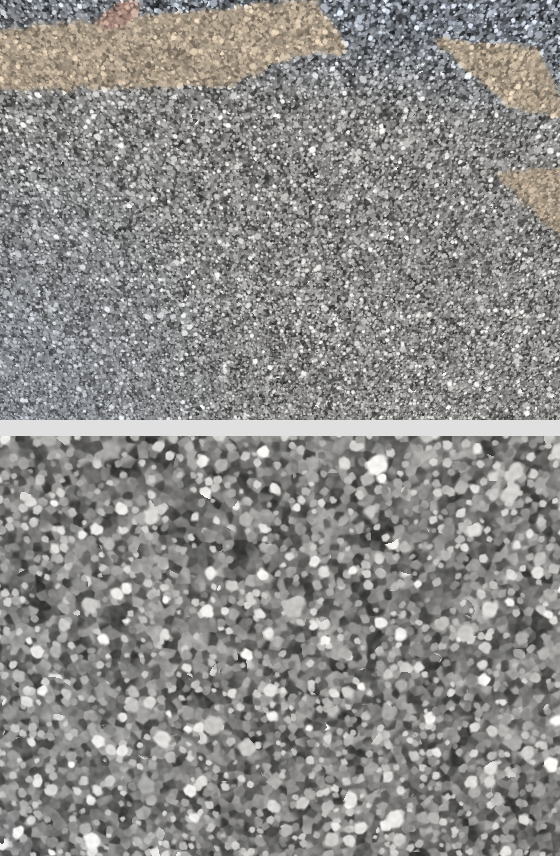
Top: the whole. Bottom: its middle third, enlarged.
Write a Shadertoy shader that draws this texture.

```glsl
// Speckled granite seen at a slight tilt: a soft mosaic of dark mineral grains
// under layers of pale round crystals, finer towards the bottom, with warm
// sandy patches along the top and right and a cool tint in the corners.

vec3 hash3(vec2 p) {
    vec3 h = fract(p.xyx * vec3(0.1031, 0.1030, 0.0973));
    h += dot(h, h.yxz + 33.33);
    return fract((h.xxy + h.yzz) * h.zyx);
}

float gradientNoise(vec2 p) {
    vec2 cell = floor(p), f = fract(p);
    vec2 u = f * f * f * (f * (f * 6.0 - 15.0) + 10.0);
    vec4 corner;
    for (int i = 0; i < 4; i++) {
        vec2 o = vec2(i % 2, i / 2);
        float angle = 6.2832 * hash3(cell + o).x;
        corner[i] = dot(vec2(cos(angle), sin(angle)), f - o);
    }
    return mix(mix(corner.x, corner.y, u.x), mix(corner.z, corner.w, u.x), u.y);
}

// Softly blended cells of random grey, from 0 to 1
float mosaic(vec2 p) {
    vec2 cell = floor(p);
    float sum = 0.0, weights = 0.0;
    for (int y = -1; y <= 1; y++)
    for (int x = -1; x <= 1; x++) {
        vec2 id = cell + vec2(x, y);
        vec3 h = hash3(id + 17.0);
        vec2 d = p - id - h.xy;
        float w = exp(-9.0 * dot(d, d));
        sum += w * h.z;
        weights += w;
    }
    return sum / weights;
}

// Lays scattered crystals over the tone; chance is the share of filled cells
float addCrystals(float tone, vec2 p, float chance, float dim, float bright, float pixel) {
    vec2 cell = floor(p);
    float soft = 0.08 + 0.6 * pixel;
    float wobble = 0.16 * gradientNoise(p * 2.3);
    for (int y = -1; y <= 1; y++)
    for (int x = -1; x <= 1; x++) {
        vec2 id = cell + vec2(x, y);
        vec3 place = hash3(id), look = hash3(id + 71.0);
        vec2 d = p - id - 0.2 - 0.6 * place.xy;
        d.x += 0.5 * (look.z - 0.5) * d.y;
        float radius = mix(0.24, 0.52, look.x);
        float cover = 1.0 - smoothstep(radius - soft, radius + soft, length(d) + wobble);
        tone = mix(tone, mix(dim, bright, look.y), cover * step(place.z, chance));
    }
    return tone;
}

// Signed distance to the line from a to b, positive on its left
float leftOf(vec2 p, vec2 a, vec2 b) {
    vec2 along = normalize(b - a);
    return along.x * (p.y - a.y) - along.y * (p.x - a.x);
}

// Signed distance into the sandy patches, positive inside
float sandyPatches(vec2 p) {
    float lower = 0.783 + 0.02 * p.x + 0.075 * smoothstep(0.52, 0.75, p.x);
    float band = min(p.y - lower, 0.93 + 0.1 * p.x - p.y);
    band = min(band, leftOf(p, vec2(0.83, 0.878), vec2(0.75, 1.0)));
    float wedge = leftOf(p, vec2(1.02, 0.913), vec2(1.215, 0.74));
    wedge = min(wedge, leftOf(p, vec2(1.215, 0.74), vec2(1.333, 0.72)));
    wedge = min(wedge, leftOf(p, vec2(1.333, 0.77), vec2(1.28, 0.887)));
    wedge = min(wedge, leftOf(p, vec2(1.28, 0.887), vec2(1.02, 0.913)));
    float corner = min(leftOf(p, vec2(1.172, 0.592), vec2(1.333, 0.43)),
                       0.592 + 0.05 * (p.x - 1.17) - p.y);
    return max(band, max(wedge, corner));
}

void mainImage(out vec4 fragColor, in vec2 fragCoord) {
    vec2 p = fragCoord / iResolution.y;

    // Tilted surface: grains shrink towards the bottom
    float shrink = 1.25 - 0.4 * p.y;
    vec2 q = vec2((p.x - 0.667) * shrink, 1.25 * p.y - 0.2 * p.y * p.y);
    float pixel = shrink / iResolution.y;

    // Regions with slightly ragged borders
    float ragged = 0.012 * gradientNoise(p * 28.0) + 0.008 * gradientNoise(p * 80.0);
    float sandy = smoothstep(-0.008, 0.01, sandyPatches(p) + ragged);
    float cold = smoothstep(0.72, 1.0, p.y + 0.12 * (p.x - 0.7)) * (1.0 - sandy);
    float haze = smoothstep(0.75, 0.0, length(p * vec2(1.0, 0.8)));
    vec2 spot = p - vec2(0.285, 0.965);
    spot.y -= 0.4 * spot.x;
    float pink = 1.0 - smoothstep(0.7, 1.15, length(spot / vec2(0.052, 0.032)) + 12.0 * ragged);

    // Dark ground
    float clumps = gradientNoise(q * 22.0) + 0.6 * gradientNoise(q * 47.0);
    float tone = 0.19 + 0.43 * mosaic(q * 150.0) + 0.09 * mosaic(q * 70.0);
    tone += 0.06 * clumps - 0.07 * cold + 0.12 * sandy;

    // Pale crystals, from fine to coarse
    tone = addCrystals(tone, q * 135.0, 0.46 + 0.25 * clumps, 0.48, 0.86, pixel * 135.0);
    tone = addCrystals(tone, q * 92.0 + 9.0, 0.24 + 0.2 * clumps, 0.52, 1.0, pixel * 92.0);
    tone = addCrystals(tone, q * 62.0 + 31.0, 0.06 + 0.08 * clumps, 0.66, 1.02, pixel * 62.0);
    tone += 0.07 * gradientNoise(q * 210.0);

    // Light and tint
    tone = mix(tone, 0.58, 0.18 * haze + 0.25 * sandy + 0.3 * pink);
    vec3 tint = mix(vec3(1.005, 1.0, 0.985), vec3(0.95, 0.99, 1.05), max(cold, 0.7 * haze));
    tint = mix(tint, vec3(1.09, 1.0, 0.88), sandy);
    tint = mix(tint, vec3(1.14, 0.95, 0.87), pink);
    fragColor = vec4(clamp(tone * tint, 0.0, 1.0), 1.0);
}
```
